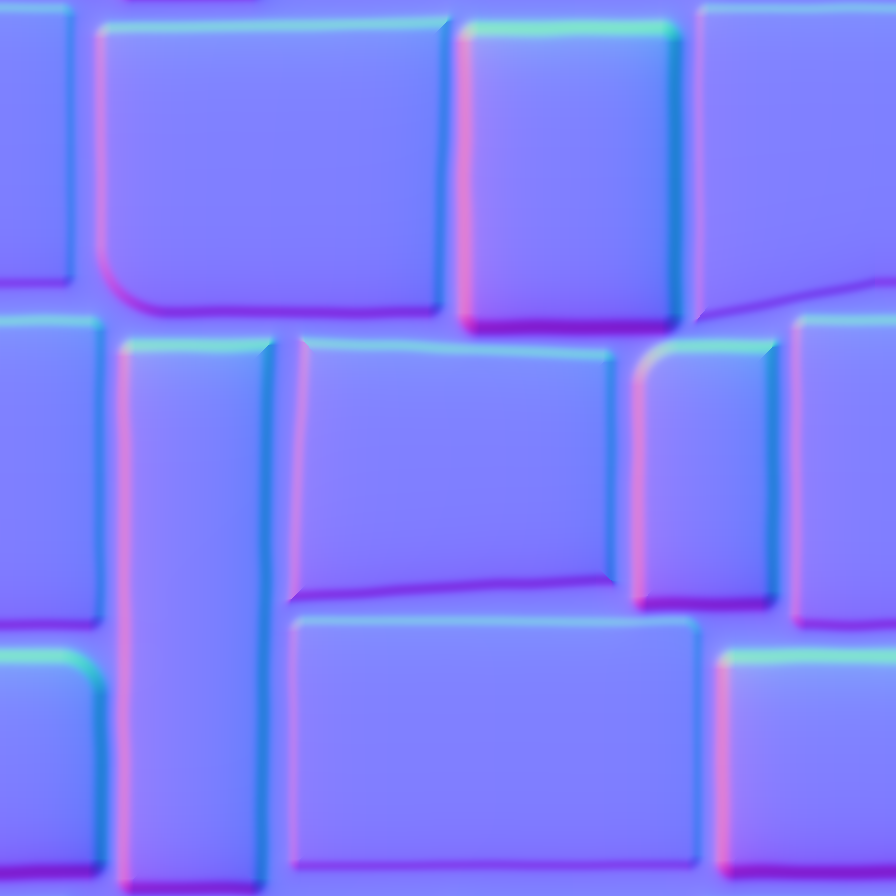
This texture map is drawn by a Shadertoy shader. Its source:

```glsl
// Tangent-space normal map of a wall of irregular, softly bevelled stone blocks.
// Each block is a box with tilted sides and rounded corners that wraps at the borders;
// a narrow rim, a wide inner bevel and an outer falloff add up to the surface slope.

const int STONES = 9;
const float MAX_RISE = 0.9;   // a slanted lower side levels out above this

// Left, bottom, right, top in percent of the canvas
const vec4 BOX[STONES] = vec4[STONES](
    vec4(77.5, 67.0, 108.4, 99.6), vec4(10.7, 64.6, 49.9, 97.7),
    vec4(51.3, 62.9, 75.9, 97.4),  vec4(88.3, 29.7, 111.7, 64.8),
    vec4(13.3, 0.3, 30.1, 62.0),   vec4(32.8, 33.9, 68.7, 61.7),
    vec4(70.7, 32.0, 86.8, 61.9),  vec4(32.2, 2.9, 78.4, 31.2),
    vec4(80.1, 2.1, 111.8, 27.3));

// Slope of each side, same order
const vec4 TILT[STONES] = vec4[STONES](
    vec4(0.0, 0.194, 0.0, 0.0),    vec4(0.0, 0.0, 0.027, 0.016),
    vec4(0.0), vec4(0.0),
    vec4(0.0, 0.0, 0.015, 0.0),    vec4(0.044, 0.057, 0.0, -0.04),
    vec4(0.0), vec4(0.0), vec4(0.0));

// Corner radii: bottom left, bottom right, top left, top right
const vec4 RADII[STONES] = vec4[STONES](
    vec4(0.4, 1.6, 1.6, 1.6), vec4(8.0, 1.8, 1.8, 0.5),
    vec4(2.2), vec4(1.8),
    vec4(1.6, 1.8, 1.8, 0.6), vec4(0.3, 0.5, 0.5, 1.4),
    vec4(1.5, 2.0, 5.0, 0.6), vec4(1.3, 1.8, 1.8, 2.2),
    vec4(2.0, 2.0, 2.0, 5.0));

// Steepness of the bevel
const float STEEPNESS[STONES] = float[STONES](
    0.45, 0.65, 1.05, 0.6, 0.85, 0.6, 0.9, 0.45, 1.0);

float hash(vec2 cell) {
    return fract(sin(dot(cell, vec2(127.1, 311.7))) * 4375.5);
}

float valueNoise(vec2 p) {
    vec2 cell = floor(p), f = fract(p);
    f = f * f * (3.0 - 2.0 * f);
    return mix(mix(hash(cell), hash(cell + vec2(1, 0)), f.x),
               mix(hash(cell + vec2(0, 1)), hash(cell + vec2(1, 1)), f.x), f.y);
}

// Offset from a centre on a canvas that wraps every 100 units
vec2 wrapOffset(vec2 p, vec2 center) {
    return mod(p - center + 50.0, 100.0) - 50.0;
}

// Signed distances to the left, bottom, right and top side, negative inside
vec4 sideDistances(vec2 p, vec2 halfSize, vec4 tilt) {
    float rise = min(tilt.y * p.x, MAX_RISE);
    vec4 d = vec4(-halfSize.x + tilt.x * p.y - p.x,
                  -halfSize.y + rise - p.y,
                  p.x - halfSize.x - tilt.z * p.y,
                  p.y - halfSize.y - tilt.w * p.x);
    return d * inversesqrt(1.0 + tilt * tilt);
}

// Outward slope that one block adds at p
vec2 stoneSlope(vec2 p, vec4 box, vec4 tilt, vec4 radii, float steepness) {
    vec2 offset = wrapOffset(p, 0.5 * (box.xy + box.zw));
    vec4 side = sideDistances(offset, 0.5 * (box.zw - box.xy), tilt);
    vec2 outLeft = vec2(-1.0, tilt.x), outRight = vec2(1.0, -tilt.z);
    float lowerTilt = tilt.y * offset.x < MAX_RISE ? tilt.y : 0.0;
    vec2 outBottom = vec2(lowerTilt, -1.0), outTop = vec2(-tilt.w, 1.0);

    // Rounded outline from the nearest horizontal and vertical side
    bool isRight = side.z > side.x, isTop = side.w > side.y;
    vec2 pair = max(side.xy, side.zw);
    vec2 radiusPair = isTop ? radii.zw : radii.xy;
    float radius = isRight ? radiusPair.y : radiusPair.x;
    vec2 corner = max(pair + radius, 0.0);
    float d = min(max(pair.x, pair.y) + radius, 0.0) + length(corner) - radius;

    // Outward direction; deep inside, the closest side decides
    if (corner.x + corner.y <= 0.0) corner = pair.x > pair.y ? vec2(1, 0) : vec2(0, 1);
    vec2 outward = normalize(corner.x * (isRight ? outRight : outLeft)
                           + corner.y * (isTop ? outTop : outBottom));

    // Narrow rim, falloff into the joint, wide bevel across the face
    float rimOffset = (d + 0.55) / (0.45 + 0.4 * steepness);
    float rim = 0.85 * exp(-rimOffset * rimOffset);
    float joint = 0.3 * exp(-max(d, 0.0) / 1.5) * smoothstep(-1.0, 0.3, d);
    vec4 bevel = exp(min(side, 0.0) / 3.6);
    vec2 face = bevel.x * outLeft + bevel.y * outBottom
              + bevel.z * outRight + bevel.w * outTop;
    float inside = 1.0 - smoothstep(-1.0, 0.3, d);
    return steepness * (outward * (rim + joint) + 0.42 * inside * face);
}

void mainImage(out vec4 fragColor, in vec2 fragCoord) {
    vec2 p = 100.0 * fragCoord / iResolution.xy;

    // Slightly uneven outlines
    p += 0.25 * (vec2(valueNoise(p * 0.2), valueNoise(p * 0.2 + 40.0)) - 0.5);

    vec2 slope = vec2(0.0);
    for (int i = 0; i < STONES; i++)
        slope += stoneSlope(p, BOX[i], TILT[i], RADII[i], STEEPNESS[i]);

    // Red grows toward the left, green toward the top
    vec3 normal = normalize(vec3(-0.9 * slope.x, slope.y, 1.0));
    fragColor = vec4(0.5 + 0.5 * normal, 1.0);
}
```
